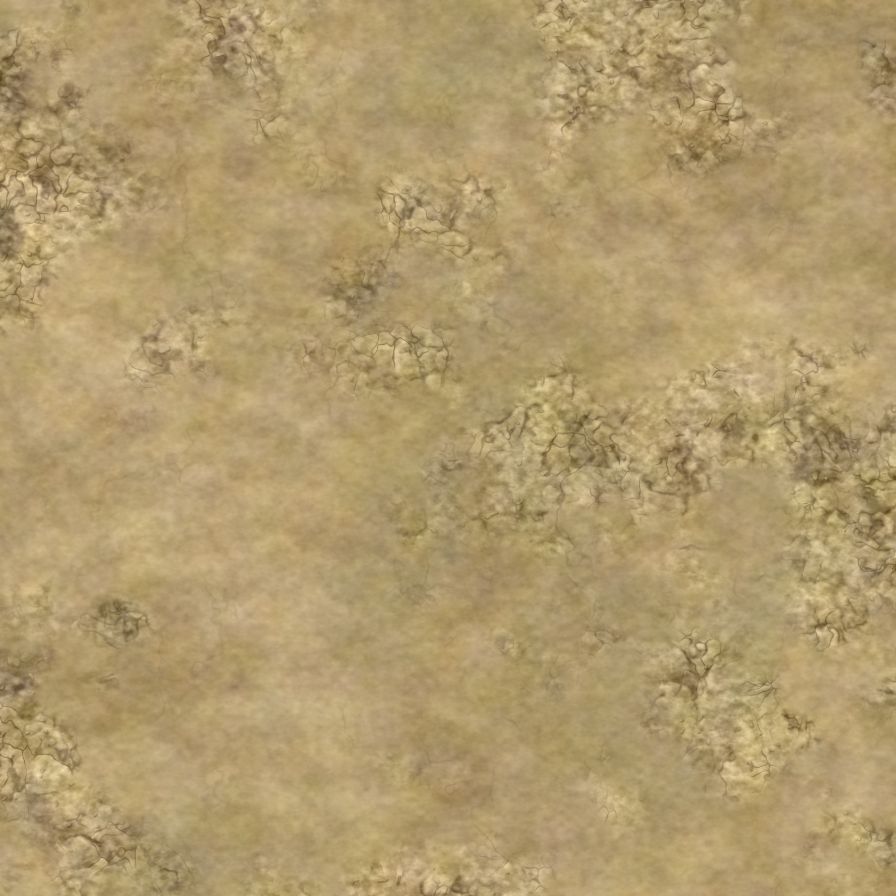
Reproduce this texture procedurally as a Shadertoy shader.

```glsl
// Weathered sandy ground with olive stains, cracked rocky patches and small pebbles.

const vec3 SAND = vec3(0.712, 0.620, 0.438);
const vec3 PALE_STONE = vec3(0.795, 0.715, 0.525);
const vec3 OLIVE = vec3(0.640, 0.575, 0.395);
const vec3 GREY_BROWN = vec3(0.540, 0.460, 0.340);
const vec3 CRACK = vec3(0.400, 0.320, 0.195);

float hash(vec2 p) {
    vec3 q = fract(vec3(p.xyx) * 0.1031);
    q += dot(q, q.yzx + 33.33);
    return fract((q.x + q.y) * q.z);
}

vec2 hash2(vec2 p) {
    return vec2(hash(p), hash(p + vec2(71.7, 19.3)));
}

float noise(vec2 p) {
    vec2 cell = floor(p);
    vec2 f = fract(p);
    f = f * f * (3.0 - 2.0 * f);
    float low = mix(hash(cell), hash(cell + vec2(1, 0)), f.x);
    float high = mix(hash(cell + vec2(0, 1)), hash(cell + vec2(1, 1)), f.x);
    return mix(low, high, f.y);
}

float fbm(vec2 p, int octaves) {
    float sum = 0.0, weight = 0.5, total = 0.0;
    for (int i = 0; i < octaves; i++) {
        sum += weight * noise(p);
        total += weight;
        weight *= 0.55;
        p = mat2(1.6, 1.2, -1.2, 1.6) * p + 17.3;
    }
    return sum / total;
}

// Nearest stone: xy = offset from its centre, z = gap to the next one, w = random id.
vec4 stones(vec2 p) {
    vec2 cell = floor(p), nearestOffset = vec2(0.0);
    float nearest = 8.0, second = 8.0, id = 0.0;
    for (int y = -1; y <= 1; y++)
    for (int x = -1; x <= 1; x++) {
        vec2 c = cell + vec2(x, y);
        vec2 offset = p - c - 0.1 - 0.8 * hash2(c);
        float d = length(offset);
        if (d < nearest) {
            second = nearest;
            nearest = d;
            nearestOffset = offset;
            id = hash(c + 5.1);
        } else {
            second = min(second, d);
        }
    }
    return vec4(nearestOffset, second - nearest, id);
}

// Cracked stones, lit from the upper left; gaps are broken up by noise.
vec3 addStones(vec3 base, vec2 p, float scale, float amount) {
    vec2 warp = vec2(fbm(p * 20.0, 4), fbm(p * 20.0 + 40.0, 4)) - 0.5;
    vec4 s = stones((p + warp * 0.09) * scale);
    float body = smoothstep(0.02, 0.35, s.z);
    float light = dot(s.xy, vec2(-0.5, 0.8));
    float broken = smoothstep(0.46, 0.66, fbm(p * 26.0 + 8.0, 3));
    float gap = (1.0 - smoothstep(0.0, 0.20, s.z)) * broken;
    vec3 color = mix(base, PALE_STONE, amount * body * smoothstep(0.3, 0.9, s.w) * 0.65);
    color += amount * body * light * 0.11;
    return mix(color, CRACK, amount * gap * 0.60);
}

// Sparse round pebbles with a dark lower rim.
vec3 addPebbles(vec3 base, vec2 p, float scale, float amount) {
    vec2 q = p * scale + 0.8 * vec2(noise(p * 90.0), noise(p * 90.0 + 31.0));
    vec2 cell = floor(q);
    vec2 offset = fract(q) - 0.35 - 0.3 * hash2(cell);
    float radius = 0.12 + 0.16 * hash(cell + 3.7);
    float present = step(0.82, hash(cell + 9.2)) * amount;
    float shadow = 1.0 - smoothstep(radius * 0.6, radius * 1.5, length(offset + vec2(-0.05, 0.10)));
    float top = 1.0 - smoothstep(radius * 0.5, radius, length(offset));
    vec3 color = mix(base, CRACK, shadow * present * 0.55);
    return mix(color, PALE_STONE, top * present * 0.8);
}

// Short wandering fissures along the middle level of a noise field.
float fissures(vec2 p, float scale, float width) {
    float ridge = abs(fbm(p * scale, 5) - 0.5);
    return 1.0 - smoothstep(0.0, width, ridge);
}

void mainImage(out vec4 fragColor, in vec2 fragCoord) {
    vec2 p = fragCoord / iResolution.y;

    // Sand with slightly sideways clouds and crisper mottling
    float clouds = fbm(p * vec2(6.0, 8.0) + 3.0, 5);
    float mottling = fbm(p * vec2(26.0, 38.0) + 11.0, 4);
    vec3 color = SAND + (clouds - 0.5) * vec3(0.17, 0.17, 0.16);
    color += (mottling - 0.5) * vec3(0.17, 0.17, 0.16);

    // Broad olive stains and darker grey-brown blotches
    float stain = smoothstep(0.48, 0.70, fbm(p * 4.0 + 27.0, 5));
    color = mix(color, OLIVE, stain * 0.60);
    float region = fbm(p * 4.2 + 61.0, 4) * 0.62 + fbm(p * 13.0 + 15.0, 4) * 0.38;
    float rough = smoothstep(0.49, 0.63, region);
    float blotch = smoothstep(0.50, 0.70, fbm(p * 12.0 + 83.0, 5));
    color = mix(color, GREY_BROWN, blotch * (0.12 + 0.68 * rough));

    // Rocky patches
    color = addStones(color, p, 17.0, rough);
    color = addStones(color, p + 4.3, 40.0, rough * 0.85);
    float fissureGate = smoothstep(0.50, 0.66, fbm(p * 16.0 + 47.0, 3));
    float fissure = fissures(p + 7.0, 12.0, 0.028) * fissureGate;
    color = mix(color, CRACK, fissure * (0.13 + 0.37 * rough));
    color = addPebbles(color, p, 66.0, 0.04 + 0.76 * rough);

    // Fine grit, stronger on the rocks
    float grit = fbm(p * vec2(115.0, 150.0), 3) - 0.5;
    color += grit * (0.115 + 0.24 * rough);

    // Uneven grey, pink and yellow tints
    float greyness = fbm(p * 26.0 + 90.0, 3) - 0.5;
    float pinkness = noise(p * 34.0 + 57.0) - 0.5;
    color += greyness * vec3(-0.010, 0.0, 0.090);
    color += pinkness * vec3(0.012, -0.012, 0.008);

    fragColor = vec4(clamp(color, 0.0, 1.0), 1.0);
}
```
